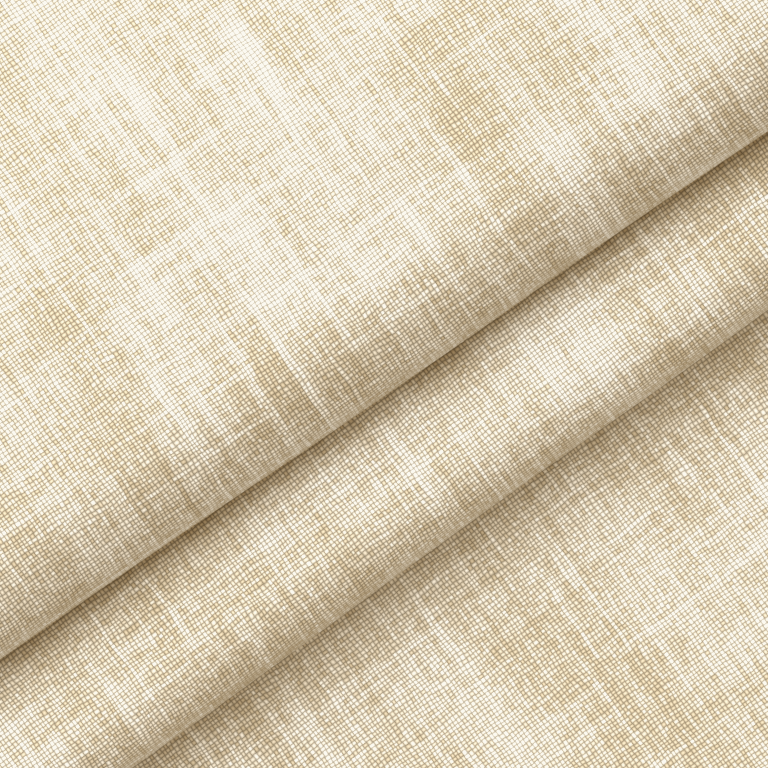
Reproduce this texture procedurally as a Shadertoy shader.

```glsl
// Slubbed linen lying in two diagonal rolled folds over a flat sheet.
// Each sheet is a plain weave of uneven pale and tan threads, compressed
// where it turns under; the sheets are layered with soft contact shadows.

const float PI = 3.14159265;
const float THREAD_PITCH = 0.0056;
const float ROLL_RADIUS = 0.07;
const vec3 PALE_YARN = vec3(1.0, 0.985, 0.95);
const vec3 TAN_YARN = vec3(0.83, 0.77, 0.655);
const vec3 WHITE_LIMIT = vec3(0.985, 0.975, 0.945);
const vec3 SHADOW_TINT = vec3(0.47, 0.40, 0.29);

vec2 hash2(vec2 p) {
    vec3 q = fract(p.xyx * vec3(0.1031, 0.1030, 0.0973));
    q += dot(q, q.yzx + 33.33);
    return fract((q.xx + q.yz) * q.zy);
}

float cornerSlope(vec2 cell, vec2 f, vec2 corner) {
    return dot(hash2(cell + corner) * 2.0 - 1.0, f - corner);
}

float gradientNoise(vec2 p) {
    vec2 i = floor(p), f = fract(p);
    vec2 u = f * f * f * (f * (f * 6.0 - 15.0) + 10.0);
    float low = mix(cornerSlope(i, f, vec2(0, 0)), cornerSlope(i, f, vec2(1, 0)), u.x);
    float high = mix(cornerSlope(i, f, vec2(0, 1)), cornerSlope(i, f, vec2(1, 1)), u.x);
    return mix(low, high, u.y);
}

// Paleness of one thread: fine variation, broad bands and rare white slubs.
float threadStreak(float index, float along, float seed) {
    float across = index * THREAD_PITCH;
    float fine = gradientNoise(vec2(index * 0.73, along * 5.0) + seed);
    float broad = gradientNoise(vec2(across * 14.0, along * 2.0) + seed + 17.0);
    float slub = gradientNoise(vec2(index * 0.41, along * 3.0) + seed + 43.0);
    return 0.9 * fine + 0.65 * broad + 0.6 * smoothstep(0.18, 0.36, slub);
}

// Rounded yarn crossing: x is across the visible thread, y along it.
float yarnHeight(vec2 q) {
    return cos(PI * q.x) * (0.45 + 0.55 * cos(PI * q.y));
}

vec3 weave(vec2 cloth, float seed, float relief) {
    vec2 p = cloth / THREAD_PITCH;
    p += 0.8 * vec2(gradientNoise(p * vec2(0.27, 0.11) + seed),
                    gradientNoise(p * vec2(0.11, 0.27) + seed + 9.0));
    vec2 id = floor(p), f = fract(p) - 0.5;
    bool warpOnTop = mod(id.x + id.y, 2.0) < 0.5;

    float warp = threadStreak(id.x, cloth.y, seed);
    float weft = threadStreak(id.y, cloth.x, seed + 71.0);
    float cloud = gradientNoise(cloth * vec2(6.0, 4.0) + seed + 5.0);
    float grain = hash2(id + seed).x - 0.5;
    float streaks = warpOnTop ? warp + 0.35 * weft : 0.6 * weft + 0.5 * warp;
    float pale = clamp(0.45 + streaks + 0.35 * cloud + 0.6 * grain, 0.0, 1.0);

    float height = yarnHeight(warpOnTop ? f : f.yx);
    float shade = mix(1.02, mix(0.76, 1.27, height), relief);
    vec3 gapTint = mix(vec3(1.0, 0.97, 0.91), vec3(1.0), height);
    return mix(TAN_YARN, PALE_YARN, pale) * shade * gapTint;
}

// Coordinates along and above a fold line through origin.
vec2 foldFrame(vec2 uv, vec2 origin, float angle) {
    vec2 dir = vec2(cos(angle), sin(angle));
    vec2 r = uv - origin;
    return vec2(dot(r, dir), dot(r, vec2(-dir.y, dir.x)));
}

// Arc length over the rounded edge, then flat cloth.
float rollLength(float d, float radius) {
    float turn = radius * acos(clamp(1.0 - d / radius, 0.0, 1.0));
    return turn + max(d - radius, 0.0);
}

vec3 rolledSheet(vec2 frame, float seed) {
    float relief = mix(0.3, 1.0, smoothstep(0.0, 0.025, frame.y));
    return weave(vec2(frame.x, rollLength(frame.y, ROLL_RADIUS)), seed, relief);
}

float rollLight(float d, float reach) {
    return mix(0.5, 1.0, smoothstep(-0.015, reach, d));
}

float contactShadow(float below, float softness, float strength) {
    return 1.0 - strength * exp(-max(below, 0.0) / softness);
}

vec3 lit(vec3 color, float light) {
    return min(color * mix(SHADOW_TINT, vec3(1.0), light), WHITE_LIMIT);
}

vec3 foldedCloth(vec2 uv, float edge) {
    vec2 upper = foldFrame(uv, vec2(0.0, 0.14), 0.604);
    vec2 middle = foldFrame(uv, vec2(0.17, 0.0), 0.624);
    float wave = 0.006 * gradientNoise(vec2(upper.x * 3.0, 2.5));
    upper.y += wave;
    middle.y -= wave;

    // Flat sheet at the bottom, then the two folds above it.
    float flatLight = 0.96 * contactShadow(-middle.y, 0.06, 0.72);
    vec3 color = lit(weave(middle, 211.0, 0.95), flatLight);

    float middleLight = rollLight(middle.y, 0.1) * contactShadow(-upper.y, 0.034, 0.95);
    vec3 middleColor = lit(rolledSheet(middle, 127.0), middleLight);
    color = mix(color, middleColor, smoothstep(-edge, edge, middle.y));

    float upperLight = rollLight(upper.y, 0.16) + 0.12 * smoothstep(0.12, 0.6, upper.y);
    vec3 upperColor = lit(rolledSheet(upper, 31.0), upperLight);
    return mix(color, upperColor, smoothstep(-edge, edge, upper.y));
}

void mainImage(out vec4 fragColor, in vec2 fragCoord) {
    // Four samples per pixel keep the fine weave smooth.
    vec3 color = vec3(0.0);
    for (int i = 0; i < 4; i++) {
        vec2 offset = vec2(i % 2, i / 2) * 0.5 - 0.25;
        color += foldedCloth((fragCoord + offset) / iResolution.y, 0.8 / iResolution.y);
    }
    fragColor = vec4(clamp(color * 0.25, 0.0, 1.0), 1.0);
}
```
